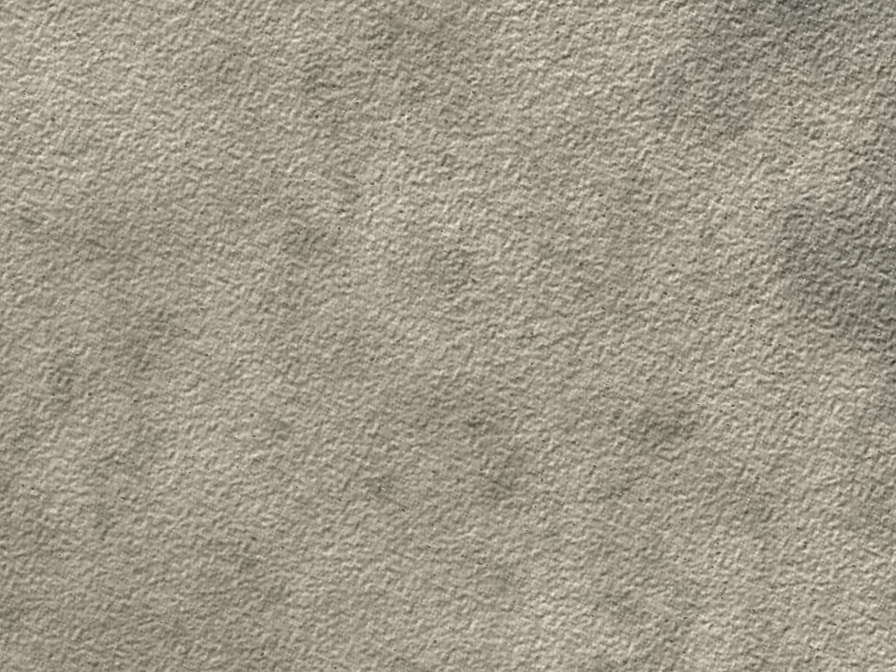
A Shadertoy shader for this texture:

```glsl
// Weathered sandy concrete with fine sunlit grain, soft stains, pits and pale chips.

const vec3 BASE_COLOR = vec3(0.636, 0.606, 0.548);
const vec3 STAIN_TINT = vec3(-0.020, -0.004, 0.008);
const vec3 CHIP_COLOR = vec3(0.80, 0.78, 0.73);
const vec3 PIT_COLOR = vec3(0.33, 0.305, 0.265);
const vec2 LIGHT_STEP = vec2(-0.0008, 0.0019);
const float GRAIN_SCALE = 150.0;
const float RELIEF = 0.43;
const float MOTTLE = 0.22;
const float STAIN_DEPTH = 0.11;
const float PIT_SCALE = 75.0;
const float CHIP_SCALE = 85.0;

// Integer hash: three random values per lattice cell
vec3 hash3(vec2 cell, uint seed) {
    ivec2 c = ivec2(cell);
    uvec3 v = uvec3(uint(c.x), uint(c.y), seed) * 1664525u + 1013904223u;
    for (int i = 0; i < 2; i++) {
        v.x += v.y * v.z;
        v.y += v.z * v.x;
        v.z += v.x * v.y;
        v ^= v >> 16u;
    }
    return vec3(v & 0xffffu) / 65535.0;
}

float noise(vec2 p, uint seed) {
    vec2 cell = floor(p);
    vec2 f = fract(p);
    f = f * f * (3.0 - 2.0 * f);
    float low = mix(hash3(cell, seed).x, hash3(cell + vec2(1, 0), seed).x, f.x);
    float high = mix(hash3(cell + vec2(0, 1), seed).x, hash3(cell + vec2(1, 1), seed).x, f.x);
    return mix(low, high, f.y);
}

mat2 rotation(float angle) {
    float c = cos(angle), s = sin(angle);
    return mat2(c, s, -s, c);
}

float fbm(vec2 p, uint seed) {
    float sum = 0.0, weight = 0.5, total = 0.0;
    for (int i = 0; i < 5; i++) {
        sum += weight * noise(p, seed + uint(i));
        total += weight;
        weight *= 0.6;
        p = rotation(0.7) * p * 2.1;
    }
    return sum / total;
}

// Sand surface height from two sizes of grain
float grainHeight(vec2 p) {
    vec2 q = rotation(0.45) * p * GRAIN_SCALE;
    return 0.65 * noise(q, 11u) + 0.35 * noise(rotation(0.8) * q * 1.95, 12u);
}

// Soft-edged, randomly turned ellipses, one at most per cell
float scatter(vec2 p, float scale, float density, uint seed) {
    vec2 q = rotation(0.3) * p * scale;
    vec2 cell = floor(q);
    vec3 place = hash3(cell, seed);
    vec3 form = hash3(cell, seed + 1u);
    vec2 d = fract(q) - 0.5 - 0.4 * (place.xy - 0.5);
    d = rotation((form.x - 0.5) * 1.6 - 0.3) * d;
    d.y *= mix(1.1, 2.0, form.y);
    float radius = mix(0.11, 0.28, form.z * form.z);
    float edge = max(0.06, 0.7 * scale / iResolution.y);
    float shape = 1.0 - smoothstep(radius - edge, radius + edge, length(d));
    return shape * step(place.z, density);
}

// Grime gathered along the upper right, plus small round blots
float stainMask(vec2 p, float width) {
    vec2 wobble = 0.16 * (vec2(fbm(p * 5.0, 31u), fbm(p * 5.0, 41u)) - 0.5);
    vec2 q = p + 2.0 * wobble;
    float corner = 1.0 - smoothstep(0.03, 0.30, length((q - vec2(width - 0.10, 1.0)) * vec2(0.7, 1.3)));
    float side = 1.0 - smoothstep(0.02, 0.22, length((q - vec2(width, 0.57)) * vec2(1.3, 0.7)));
    float blots = smoothstep(0.69, 0.88, noise(p * 19.0 + wobble * 15.0, 51u));
    return max(corner, side) + 0.45 * blots;
}

void mainImage(out vec4 fragColor, in vec2 fragCoord) {
    vec2 p = fragCoord / iResolution.y;
    float width = iResolution.x / iResolution.y;

    // Broad wear: the upper right is rougher
    float patches = fbm(p * 3.2, 21u);
    float stain = stainMask(p, width);
    float wear = smoothstep(0.25, 1.4, 0.6 * p.x / width + 0.5 * p.y + 1.2 * (patches - 0.4));

    // Sunlit relief
    float slope = grainHeight(p - LIGHT_STEP) - grainHeight(p + LIGHT_STEP);
    float grain = RELIEF * slope + 0.12 * (grainHeight(p) - 0.5);
    float tone = grain * mix(0.88, 1.22, wear);

    // Mottling and stains
    tone += MOTTLE * (patches - 0.5) + 0.10 * (fbm(p * 16.0, 61u) - 0.5);
    tone -= STAIN_DEPTH * stain;
    vec3 color = BASE_COLOR + tone + STAIN_TINT * stain;

    // Pale chips and shadowed pits
    float clusters = smoothstep(0.42, 0.72, fbm(p * 7.0, 71u));
    float chips = scatter(p, CHIP_SCALE, 0.015 + 0.07 * wear + 0.03 * clusters, 81u);
    float pits = scatter(p, PIT_SCALE, 0.015 + 0.06 * wear + 0.06 * clusters, 91u);
    color = mix(color, CHIP_COLOR + 0.4 * grain, 0.75 * chips);
    color = mix(color, PIT_COLOR + 0.3 * grain, 0.75 * pits);

    fragColor = vec4(clamp(color, 0.0, 1.0), 1.0);
}
```
